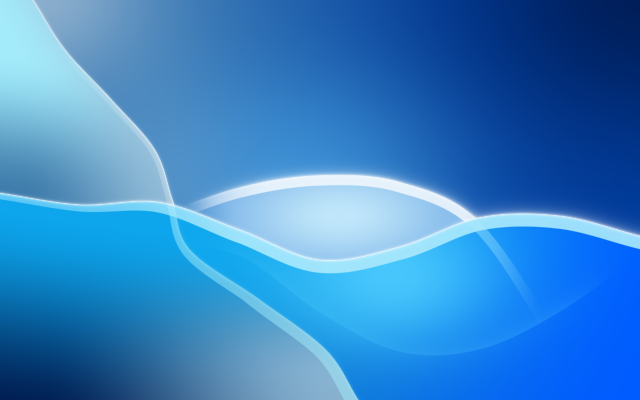
Reproduce this background procedurally as a WebGL 2 fragment shader.

```glsl
#version 300 es
precision highp float;
// Glossy blue waves: a pale sheet, a glass lens and translucent ribbons over a bright sea.
uniform vec2 u_resolution;
out vec4 fragColor;

const float WIDTH = 1.6;   // canvas width in units of its height
const vec3 WHITE = vec3(1.0);
const vec3 SKY_LEFT = vec3(0.22, 0.47, 0.70);
const vec3 SKY_RIGHT = vec3(0.0, 0.25, 0.65);
const vec3 SKY_GLOW = vec3(0.25, 0.60, 0.87);
const vec3 SKY_HAZE = vec3(0.60, 0.72, 0.82);
const vec3 NIGHT = vec3(0.0, 0.09, 0.29);
const vec3 SHEET_CYAN = vec3(0.64, 0.93, 0.99);
const vec3 SHEET_SHADE = vec3(0.24, 0.48, 0.67);
const vec3 SHEET_MIST = vec3(0.62, 0.77, 0.87);
const vec3 LENS_EDGE = vec3(0.42, 0.66, 0.89);
const vec3 LENS_CORE = vec3(0.75, 0.90, 0.98);
const vec3 SEA_TOP = vec3(0.05, 0.65, 0.93);
const vec3 SEA_RIGHT = vec3(0.0, 0.36, 1.0);
const vec3 SEA_LOW = vec3(0.06, 0.49, 0.83);
const vec3 SEA_GLOW = vec3(0.32, 0.81, 1.0);
const vec3 RIBBON = vec3(0.66, 0.91, 0.99);

// Evenly spaced curve heights, left to right; STREAM holds x from top to bottom.
const float WAVE[9] = float[9](0.517, 0.488, 0.494, 0.425, 0.350, 0.383, 0.456, 0.460, 0.410);
const float ARC[9] = float[9](0.312, 0.385, 0.462, 0.531, 0.561, 0.544, 0.444, 0.156, -0.167);
const float BOWL[9] = float[9](0.396, 0.396, 0.392, 0.360, 0.219, 0.121, 0.127, 0.221, 0.365);
const float STREAM[9] = float[9](0.083, 0.163, 0.279, 0.387, 0.431, 0.475, 0.650, 0.815, 0.896);

// Catmull-Rom curve; returns the approximate signed distance of v from it.
float curveDistance(float k[9], float s, float span, float v) {
    float t = clamp(s / span, 0.0, 1.0) * 8.0;
    int i = min(int(t), 7);
    float f = t - float(i);
    float b = k[i], c = k[i + 1];
    float a = i > 0 ? k[i - 1] : 2.0 * b - c;
    float d = i < 7 ? k[i + 2] : 2.0 * c - b;
    float p = 0.5 * (c - a);
    float q = a - 2.5 * b + 2.0 * c - 0.5 * d;
    float r = 0.5 * (d - a) + 1.5 * (b - c);
    float slope = (p + f * (2.0 * q + 3.0 * r * f)) * 8.0 / span;
    return (v - b - f * (p + f * (q + f * r))) / sqrt(1.0 + slope * slope);
}

float inside(float d) {
    float edge = 0.8 / u_resolution.y;
    return smoothstep(-edge, edge, d);
}

float band(float d, float width) {
    return inside(d) * inside(width - d);
}

float glow(vec2 p, vec2 center, vec2 size) {
    vec2 q = (p - center) / size;
    return exp(-dot(q, q));
}

float halo(float d, float width) {
    return exp(-abs(d) / width);
}

vec3 skyColor(vec2 p) {
    vec3 c = mix(SKY_LEFT, SKY_RIGHT, smoothstep(0.3, 1.3, p.x));
    c = mix(c, SKY_GLOW, 0.8 * glow(p, vec2(0.76, 0.56), vec2(0.42, 0.27)));
    c = mix(c, SKY_HAZE, 0.85 * glow(p, vec2(0.1, 1.02), vec2(0.27, 0.24)));
    c = mix(c, SKY_HAZE, 0.25 * glow(p, vec2(0.42, 0.52), vec2(0.2, 0.3)));
    return mix(c, NIGHT, 0.85 * glow(p, vec2(1.62, 1.05), vec2(0.48, 0.42)));
}

vec3 sheetColor(vec2 p, float d) {
    vec3 c = mix(SHEET_SHADE, SHEET_CYAN, smoothstep(0.5, 0.88, p.y + 0.12 * p.x));
    c = mix(c, SHEET_MIST, 0.75 * smoothstep(0.05, 0.42, p.x) * (1.0 - smoothstep(0.6, 0.95, p.y)));
    return mix(c, SHEET_MIST, 0.5 * halo(d, 0.05));
}

vec3 seaColor(vec2 p, float stream, float bowl) {
    vec3 c = mix(SEA_LOW, SEA_TOP, smoothstep(0.0, 0.4, p.y));
    c = mix(c, SEA_RIGHT, smoothstep(0.8, 1.75, p.x + 0.35 * (0.4 - p.y)));
    c = mix(c, SEA_GLOW, 0.85 * glow(p, vec2(0.98, 0.31), vec2(0.27, 0.18)));
    // Deep left side, misty beside the stream
    vec3 deep = mix(NIGHT, SEA_TOP, smoothstep(-0.08, 0.5, p.y + 0.14 * p.x));
    float mist = smoothstep(0.1, 0.85, p.x) * (1.0 - smoothstep(0.05, 0.42, p.y));
    deep = mix(deep, SHEET_MIST, 0.85 * mist);
    c = mix(c, deep, inside(-stream));
    // Faint bowl closing the lens below the wave
    float fade = smoothstep(0.42, 0.75, p.x) * (1.0 - smoothstep(1.35, 1.58, p.x));
    return mix(c, SEA_GLOW, 0.24 * fade * inside(bowl) * halo(bowl, 0.03));
}

void main() {
    vec2 p = gl_FragCoord.xy / u_resolution * vec2(WIDTH, 1.0);
    float wave = curveDistance(WAVE, p.x, WIDTH, p.y);
    float arc = curveDistance(ARC, p.x, WIDTH, p.y);
    float bowl = curveDistance(BOWL, p.x, WIDTH, p.y);
    float stream = curveDistance(STREAM, 1.0 - p.y, 1.0, p.x);
    float arcFade = smoothstep(0.43, 0.68, p.x) * (1.0 - smoothstep(1.15, 1.37, p.x));

    // Sky and lens
    vec3 c = skyColor(p);
    c = mix(c, WHITE, 0.45 * arcFade * inside(arc) * halo(arc, 0.013));
    vec3 lens = mix(LENS_EDGE, LENS_CORE, glow(p, vec2(0.85, 0.46), vec2(0.27, 0.13)));
    c = mix(c, lens, inside(-arc) * smoothstep(0.43, 0.6, p.x) * (1.0 - smoothstep(1.16, 1.2, p.x)));
    float arcRibbon = band(-arc, 0.025);
    c = mix(c, WHITE, arcRibbon * (0.25 + 0.5 * arcFade) * smoothstep(0.44, 0.54, p.x));
    c = mix(c, WHITE, 0.7 * arcFade * halo(arc, 0.003));
    c = mix(c, WHITE, 0.4 * halo(wave, 0.015) * smoothstep(1.08, 1.25, p.x));

    // Pale sheet with its bright rim
    c = mix(c, sheetColor(p, stream), inside(-stream));
    float rim = smoothstep(0.95, 0.6, p.y);
    c = mix(c, WHITE, 0.22 * rim * band(-stream, 0.014) + 0.6 * halo(stream, 0.0022));

    // Sea with the ribbons seen through it
    vec3 sea = seaColor(p, stream, bowl);
    float streamWidth = mix(0.030, 0.016, smoothstep(0.1, 0.48, p.y));
    sea = mix(sea, SHEET_CYAN, 0.5 * band(-stream, streamWidth) + 0.25 * halo(stream, 0.003));
    float tail = 1.0 - smoothstep(1.18, 1.37, p.x);
    sea = mix(sea, RIBBON, 0.45 * tail * arcRibbon * smoothstep(0.9, 1.1, p.x));
    float waveWidth = mix(0.015, 0.032, smoothstep(0.1, 0.6, p.x));
    float strength = mix(0.5, 0.92, smoothstep(0.1, 0.65, p.x));
    sea = mix(sea, RIBBON, strength * band(-wave, waveWidth));
    c = mix(c, sea, inside(-wave));
    c = mix(c, WHITE, 0.8 * halo(wave, 0.0025));
    fragColor = vec4(c, 1.0);
}
```
